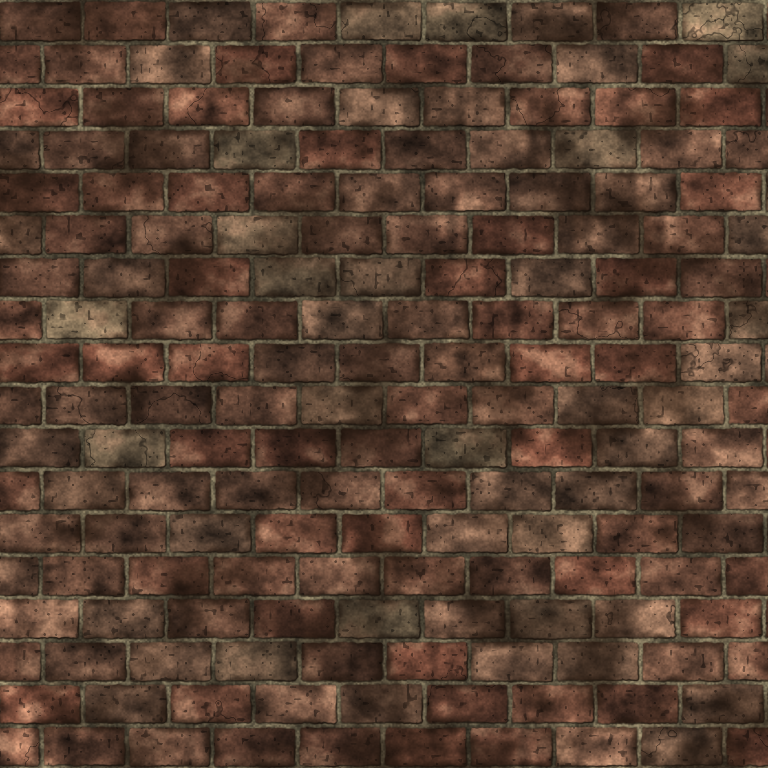
Give the GLSL for this texture, as a three.js fragment shader.

```glsl
// Weathered brick wall in running bond: rounded-box bricks over pale mortar.
// Each brick gets a hashed colour and tone; layered value noise adds blotches,
// grime, vertical runs, fine cracks and grain.
#define COLUMNS 9.0
#define ROWS 18.0
#define MORTAR_WIDTH 0.0054
#define CORNER_RADIUS 0.0032
#define EDGE_SOFTNESS 0.0011
#define EDGE_WOBBLE 0.0018
#define BLOTCH_CONTRAST 1.75
#define STAIN_STRENGTH 0.48
#define STREAK_STRENGTH 0.50
#define GRAIN_STRENGTH 0.34
#define TAN_SHARE 0.16

varying vec2 vUv;

const vec3 RED_BRICK = vec3(0.425, 0.265, 0.205);
const vec3 BROWN_BRICK = vec3(0.405, 0.310, 0.245);
const vec3 TAN_BRICK = vec3(0.485, 0.415, 0.320);
const vec3 MORTAR = vec3(0.470, 0.430, 0.335);
const vec3 GRIME = vec3(0.120, 0.075, 0.045);

vec3 hash3(vec2 p) {
  vec3 q = fract(p.xyx * vec3(0.1031, 0.1030, 0.0973));
  q += dot(q, q.yxz + 33.33);
  return fract((q.xxy + q.yzz) * q.zyx);
}

float noise(vec2 p) {
  vec2 cell = floor(p);
  vec2 f = fract(p);
  f = f * f * (3.0 - 2.0 * f);
  float low = mix(hash3(cell).x, hash3(cell + vec2(1.0, 0.0)).x, f.x);
  float high = mix(hash3(cell + vec2(0.0, 1.0)).x, hash3(cell + 1.0).x, f.x);
  return mix(low, high, f.y);
}

float fbm(vec2 p) {
  float sum = 0.0;
  float weight = 0.5;
  for (int i = 0; i < 5; i++) {
    sum += weight * noise(p);
    p = mat2(1.6, 1.2, -1.2, 1.6) * p + 17.3;
    weight *= 0.5;
  }
  return sum / 0.96875;
}

float roundedBox(vec2 p, vec2 halfSize, float radius) {
  vec2 q = abs(p) - halfSize + radius;
  return length(max(q, 0.0)) + min(max(q.x, q.y), 0.0) - radius;
}

void main() {
  vec2 uv = vUv;

  // Ragged edges from a small warp, at two scales
  vec2 warp = vec2(noise(uv * 90.0), noise(uv * 90.0 + 41.0)) - 0.5;
  warp += 0.6 * (vec2(noise(uv * 260.0), noise(uv * 260.0 + 73.0)) - 0.5);
  vec2 p = (uv + warp * EDGE_WOBBLE) * vec2(COLUMNS, ROWS);

  // Running bond: alternate courses shift by about half a brick
  float row = floor(p.y);
  p.x += mix(0.5, 0.05, mod(row, 2.0)) + 0.05 * (hash3(vec2(row, 91.0)).x - 0.5);
  vec2 id = floor(p);
  vec3 rnd = hash3(id + 13.0);
  vec3 rnd2 = hash3(id + 157.0);

  // Brick outline in canvas units
  vec2 size = 1.0 / vec2(COLUMNS, ROWS);
  vec2 local = (fract(p) - 0.5) * size + (rnd2.xy - 0.5) * 0.0012;
  vec2 halfSize = 0.5 * (size - MORTAR_WIDTH) - 0.0007 * rnd2.z;
  float dist = roundedBox(local, halfSize, CORNER_RADIUS);
  float inside = 1.0 - smoothstep(-EDGE_SOFTNESS, EDGE_SOFTNESS, dist);

  // Brick colour, tone and blotches
  float grain = noise(uv * 420.0) * 0.6 + noise(uv * 210.0 + 9.0) * 0.4 - 0.5;
  float blotch = fbm(uv * vec2(27.0, 34.0) + id * 7.31);
  vec3 brick = mix(RED_BRICK, BROWN_BRICK, rnd.x);
  brick = mix(brick, TAN_BRICK, smoothstep(1.0 - TAN_SHARE, 1.0, rnd.y));
  brick = mix(brick, BROWN_BRICK * 1.1, 0.6 * smoothstep(0.5, 0.75, blotch));
  brick *= 0.78 + 0.38 * rnd.z;
  brick *= 1.0 + BLOTCH_CONTRAST * (blotch - 0.5);
  brick *= 1.0 + GRAIN_STRENGTH * grain;

  // Sooty rims, pits and occasional hairline cracks
  float rim = smoothstep(-0.011, 0.0, dist);
  brick = mix(brick, GRIME, 0.6 * rim * smoothstep(0.35, 0.7, fbm(uv * 32.0 + 5.0)));
  float pits = smoothstep(0.80, 0.93, noise(uv * 190.0 + 27.0));
  brick *= 1.0 - 0.4 * pits;
  float crack = 1.0 - smoothstep(0.0, 0.012, abs(fbm(uv * 13.0 + 61.0) - 0.5));
  brick *= 1.0 - 0.4 * crack * step(0.82, rnd2.z);

  // Sandy mortar, dirty in places
  float dirt = smoothstep(0.38, 0.72, fbm(uv * 24.0 + 83.0));
  vec3 color = MORTAR * (1.0 + 0.7 * grain) * (1.0 - 0.42 * dirt);
  color = mix(color, brick, inside);

  // Contact shadow, heavier below and to the right of each brick
  float side = smoothstep(-0.2, 0.7, dot(local / halfSize, vec2(0.55, -0.8)));
  float line = exp(-pow((dist - 0.0004) / 0.0013, 2.0));
  float breakup = 0.55 + 0.45 * noise(uv * 60.0 + 31.0);
  color = mix(color, GRIME * 0.7, line * breakup * mix(0.25, 0.85, side));

  // Wall-wide stains and vertical runs
  float stain = smoothstep(0.46, 0.74, fbm(uv * vec2(13.0, 17.0) + 3.7));
  color = mix(color, GRIME, STAIN_STRENGTH * stain);
  float runs = noise(vec2(uv.x * 85.0, uv.y * 7.0)) - 0.5;
  float runArea = smoothstep(0.42, 0.70, fbm(uv * 5.0 + 29.0));
  color *= 1.0 + STREAK_STRENGTH * runs * runArea;
  color *= 0.86 + 0.28 * fbm(uv * 3.5 + 47.0);

  gl_FragColor = vec4(clamp(color, 0.0, 1.0), 1.0);
}
```
